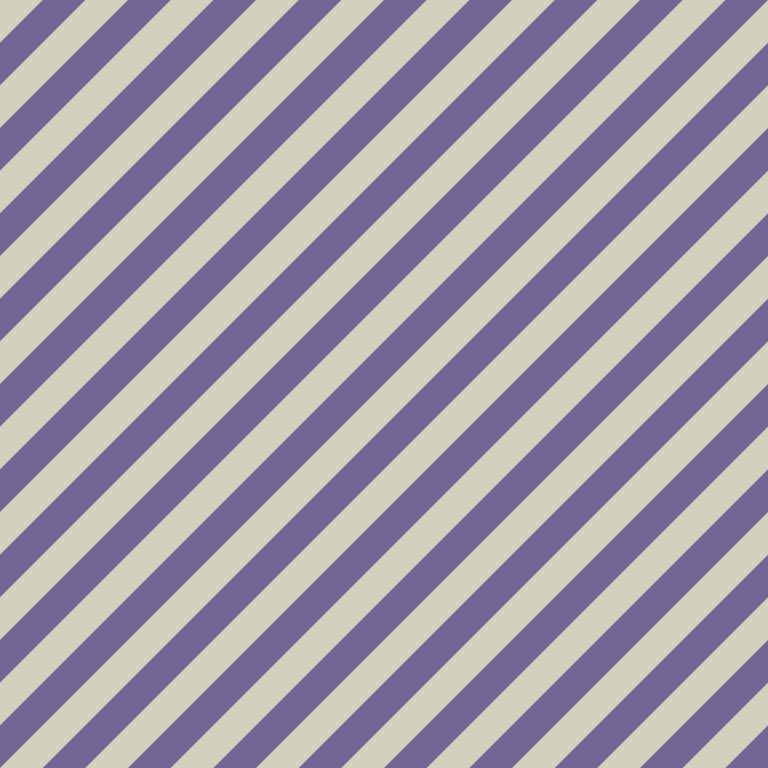
Write a Shadertoy shader that draws this pattern.

```glsl
const float STRIPES = 9.0;          // repeats across and down
const float STRIPE_FILL = 0.5;      // dark share of each repeat
const float STRIPE_CENTER = 0.75;   // middle of the dark band within a repeat
const float THREADS = 126.0;        // fine twill lines per side
const float THREAD_DEPTH = 0.006;   // brightness swing of the twill
const float TAU = 6.2831853;
const vec3 CREAM = vec3(0.820, 0.820, 0.744);
const vec3 PURPLE = vec3(0.450, 0.397, 0.580);

// Coverage of a periodic band; phase counts repeats, footprint is one pixel in phase units
float bandCoverage(float phase, float center, float fill, float footprint) {
    float edge = abs(fract(phase - center + 0.5) - 0.5) - 0.5 * fill;
    return clamp(0.5 - edge / footprint, 0.0, 1.0);
}

// Faint parallel threads that fade out when too fine to resolve
float twill(float diagonal, float pixel) {
    float visible = 1.0 - smoothstep(0.3, 0.6, THREADS * pixel);
    return THREAD_DEPTH * visible * cos(TAU * THREADS * diagonal);
}

void mainImage(out vec4 fragColor, in vec2 fragCoord) {
    vec2 uv = fragCoord / iResolution.xy;

    // Whole repeats along x - y make both pairs of edges join
    float diagonal = uv.x - uv.y;
    float pixel = length(1.0 / iResolution.xy);

    // Rising diagonal stripes
    float dark = bandCoverage(STRIPES * diagonal, STRIPE_CENTER, STRIPE_FILL, STRIPES * pixel);
    vec3 color = mix(CREAM, PURPLE, dark);

    // Cloth grain
    color += twill(diagonal, pixel);

    fragColor = vec4(color, 1.0);
}
```
